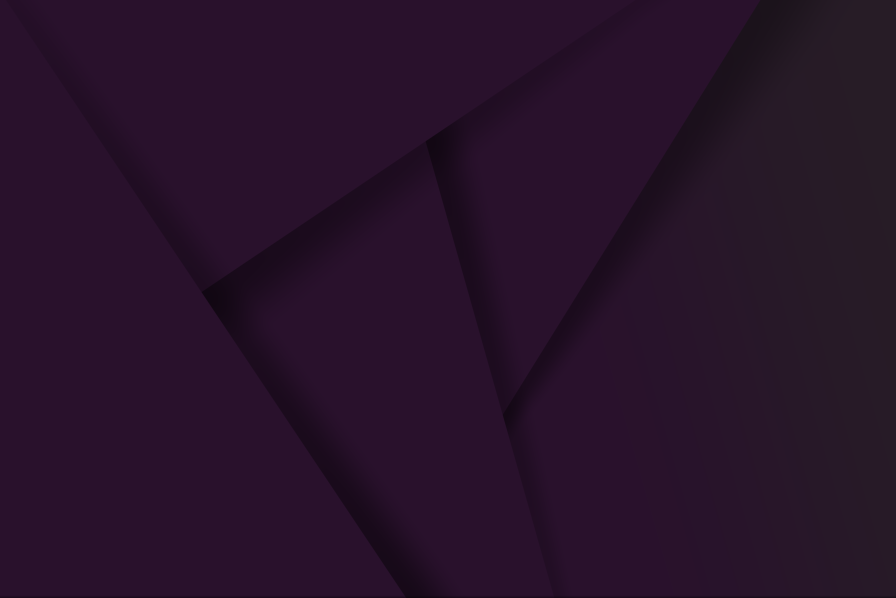
Reproduce this background procedurally as a Shadertoy shader.

```glsl
// Dark plum paper panels overlapping at angles, each casting a soft shadow.

const vec2 CANVAS = vec2(1.5, 1.0);
const vec3 PLUM = vec3(0.160, 0.066, 0.172);
const vec3 CHARCOAL = vec3(0.151, 0.108, 0.150);
const vec2 CHARCOAL_RANGE = vec2(0.10, 0.72);
const float SHADOW_CORE = 0.10;
const float RIM_HEIGHT = 0.005;
const float RIM_SHADE = 0.65;

// Panel edges run from start to end; the shadow falls on their left side.
const vec2 LEFT_START = vec2(0.010, 1.0);
const vec2 LEFT_END = vec2(0.680, 0.0);
const vec2 TOP_START = vec2(1.064, 1.0);
const vec2 TOP_END = vec2(0.338, 0.512);
const vec2 MIDDLE_START = vec2(0.713, 0.762);
const vec2 MIDDLE_END = vec2(0.928, 0.0);
const vec2 WEDGE_START = vec2(1.273, 1.0);
const vec2 WEDGE_END = vec2(0.842, 0.307);

// Shadow strength and width at the start and end of each edge.
const vec2 LEFT_STRENGTH = vec2(0.10, 0.45);
const vec2 LEFT_WIDTH = vec2(0.050, 0.090);
const vec2 TOP_STRENGTH = vec2(0.10, 0.42);
const vec2 TOP_WIDTH = vec2(0.040, 0.125);
const vec2 MIDDLE_STRENGTH = vec2(0.42, 0.15);
const vec2 MIDDLE_WIDTH = vec2(0.085, 0.035);
const vec2 WEDGE_STRENGTH = vec2(0.30, 0.35);
const vec2 WEDGE_WIDTH = vec2(0.135, 0.040);

// Signed distance to an edge line, and the position along it from 0 to 1.
vec2 edgeCoords(vec2 p, vec2 start, vec2 end) {
    vec2 span = end - start;
    vec2 normal = normalize(vec2(-span.y, span.x));
    float along = dot(p - start, span) / dot(span, span);
    return vec2(dot(p - start, normal), clamp(along, 0.0, 1.0));
}

// Shade what lies below, then cover it with a plain panel.
vec3 layPanel(vec3 below, vec2 edge, vec2 strength, vec2 width, float pixel) {
    float reach = edge.x / mix(width.x, width.y, edge.y);
    float falloff = 1.0 - smoothstep(SHADOW_CORE, 1.0, reach);
    vec3 shaded = below * (1.0 - mix(strength.x, strength.y, edge.y) * falloff);
    return mix(PLUM, shaded, smoothstep(-pixel, pixel, edge.x));
}

void mainImage(out vec4 fragColor, in vec2 fragCoord) {
    vec2 p = fragCoord / iResolution.xy * CANVAS;
    float pixel = 0.7 / iResolution.y;

    vec2 left = edgeCoords(p, LEFT_START, LEFT_END);
    vec2 top = edgeCoords(p, TOP_START, TOP_END);
    vec2 middle = edgeCoords(p, MIDDLE_START, MIDDLE_END);
    vec2 wedge = edgeCoords(p, WEDGE_START, WEDGE_END);

    // Backdrop fades to charcoal away from the middle panel.
    float fade = smoothstep(CHARCOAL_RANGE.x, CHARCOAL_RANGE.y, middle.x);
    vec3 color = mix(PLUM, CHARCOAL, fade);

    // Panels from the lowest to the highest.
    color = layPanel(color, wedge, WEDGE_STRENGTH, WEDGE_WIDTH, pixel);
    color = layPanel(color, middle, MIDDLE_STRENGTH, MIDDLE_WIDTH, pixel);
    color = layPanel(color, top, TOP_STRENGTH, TOP_WIDTH, pixel);
    color = layPanel(color, left, LEFT_STRENGTH, LEFT_WIDTH, pixel);

    // Thin dark rim along the bottom.
    color *= mix(RIM_SHADE, 1.0, smoothstep(0.0, RIM_HEIGHT, p.y));

    fragColor = vec4(color, 1.0);
}
```
